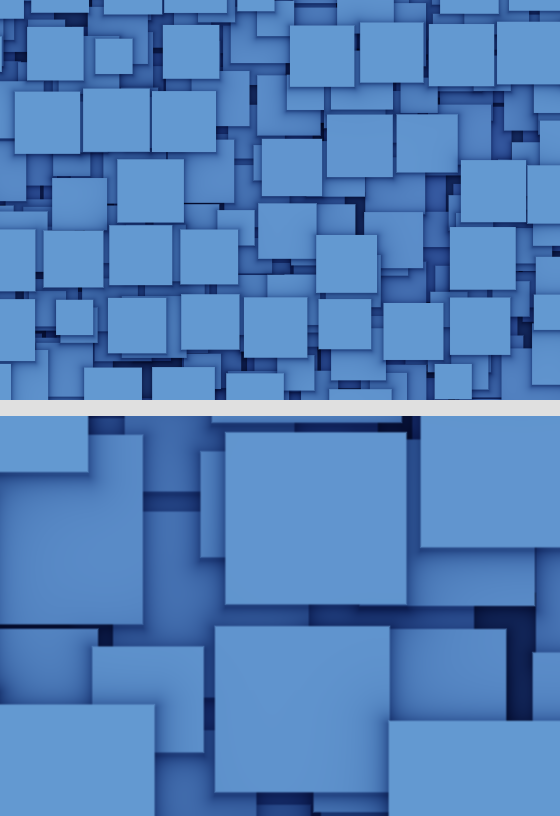
Top: the whole. Bottom: its middle third, enlarged.
This background is drawn by a Shadertoy shader. Its source:

```glsl
// Stacked blue paper tiles: six layers of scattered squares over a dark floor.
// Each layer is a staggered grid with one randomly sized tile per cell, and
// every tile casts a tight and a wide soft shadow on the layers beneath it.

float hash(vec2 p) {
    return fract(sin(dot(p, vec2(127.1, 311.7))) * 43758.5453);
}

float boxDistance(vec2 p, vec2 halfSize) {
    vec2 d = abs(p) - halfSize;
    return length(max(d, 0.0)) + min(max(d.x, d.y), 0.0);
}

// Returns tile coverage in x and the light left by the tile shadows in y.
vec2 tileLayer(vec2 p, float layer, float keep) {
    const float cell = 0.171;
    vec2 aspect = vec2(1.0, 0.95);
    vec2 drop = vec2(0.0, 0.003);

    // Odd layers stagger rows instead of columns
    if (mod(layer, 2.0) > 0.5) {
        p = p.yx;
        aspect = aspect.yx;
        drop = drop.yx;
    }
    p = p / cell + 7.0 + vec2(hash(vec2(layer, 3.1)), hash(vec2(layer, 8.7)));

    float cover = 0.0;
    float light = 1.0;
    float column = floor(p.x);
    for (float i = -1.0; i <= 1.0; i++) {
        float x = column + i;
        float stagger = hash(vec2(x, layer + 20.0));
        float row = floor(p.y + stagger);
        for (float j = -1.0; j <= 1.0; j++) {
            vec2 id = vec2(x, row + j);
            vec2 seed = id + layer * vec2(17.3, 29.9);
            if (hash(seed + 4.4) > keep) continue;

            // Small tiles are a separate group from the large ones
            float pick = hash(seed);
            float side = pick < 0.27 ? 0.093 : mix(0.132, 0.167, hash(seed + 9.2));
            vec2 size = side * aspect;
            vec2 jitter = vec2(hash(seed + 1.7), hash(seed + 6.3)) - 0.5;
            vec2 center = (id + 0.5 - vec2(0.0, stagger)) * cell + jitter * (cell - size);
            vec2 q = p * cell - center;

            float edge = max(0.0013, 0.6 / iResolution.y);
            cover = max(cover, smoothstep(edge, -edge, boxDistance(q, size * 0.5)));
            float d = max(boxDistance(q + drop, size * 0.5), 0.0);
            light *= 1.0 - 0.36 * exp(-d / 0.008) - 0.11 * exp(-d / 0.032);
        }
    }
    return vec2(cover, light);
}

void mainImage(out vec4 fragColor, in vec2 fragCoord) {
    vec2 p = fragCoord / iResolution.y;
    vec3 color = vec3(0.20, 0.33, 0.56);

    // Paint from the deepest layer to the top one
    for (float layer = 0.0; layer < 6.0; layer++) {
        float height = layer / 5.0;
        vec2 tiles = tileLayer(p, layer, mix(0.95, 0.64, height));
        vec3 paper = mix(vec3(0.30, 0.46, 0.74), vec3(0.39, 0.60, 0.82), sqrt(height));

        // Shadows fade red fastest, so they stay blue
        color *= pow(vec3(tiles.y), vec3(1.3, 1.0, 0.6));
        color = mix(color, paper, tiles.x);
    }
    fragColor = vec4(color, 1.0);
}
```
